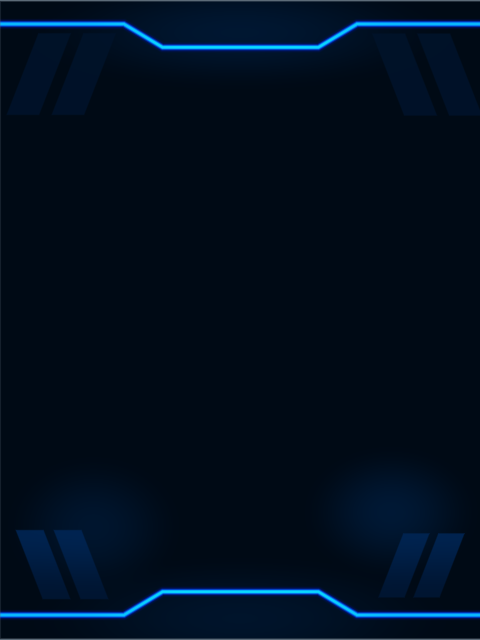
This background is drawn by a Shadertoy shader. Its source:

```glsl
// A dark navy frame: two glowing cyan rails with a stepped middle, slanted
// translucent panels in the corners and soft blue pools of light.
// Built from segment distances, sheared boxes and elliptical falloffs.

#define HEIGHT 1.33333
#define SLANT 0.39
#define RAIL_CENTER 0.501
#define RAIL_STEP 0.0486
#define CORE_WIDTH 0.0052
#define HALO_WIDTH 0.0125
#define BASE_COLOR vec3(0.0, 0.038, 0.083)
#define GLOW_COLOR vec3(0.0, 0.060, 0.130)
#define CORE_COLOR vec3(0.04, 0.80, 1.0)
#define BLUE_COLOR vec3(0.01, 0.30, 0.90)
#define HALO_COLOR vec3(0.0, 0.06, 0.48)
#define RIM_COLOR vec3(0.36, 0.42, 0.47)

float segmentDistance(vec2 p, vec2 a, vec2 b) {
    vec2 d = b - a;
    return length(p - a - d * clamp(dot(p - a, d) / dot(d, d), 0.0, 1.0));
}

// Distance to a rail at the given inset; depth is measured from its canvas edge.
float railDistance(float x, float depth, float inset) {
    vec2 q = vec2(abs(x - RAIL_CENTER), depth - inset);
    vec2 inner = vec2(0.1623, RAIL_STEP);
    vec2 outer = vec2(0.2430, 0.0);
    float d = segmentDistance(q, vec2(0.0, RAIL_STEP), inner);
    d = min(d, segmentDistance(q, inner, outer));
    return min(d, segmentDistance(q, outer, vec2(0.7, 0.0)));
}

// Coverage of two equal sheared bars placed either side of a center.
float panelPair(vec2 p, vec2 center, vec2 halfSize, float pitch, float slant, float soft) {
    vec2 q = p - center;
    q.x -= slant * q.y;
    float cover = 0.0;
    for (int i = 0; i < 2; i++) {
        vec2 d = abs(q - vec2((float(i) - 0.5) * pitch, 0.0)) - halfSize;
        cover = max(cover, 1.0 - smoothstep(-soft, soft, max(d.x, d.y)));
    }
    return cover;
}

// Elliptical light that reaches zero at its radius.
float pool(vec2 p, vec2 center, vec2 radius) {
    vec2 q = (p - center) / radius;
    float f = max(1.0 - dot(q, q), 0.0);
    return f * f;
}

void mainImage(out vec4 fragColor, in vec2 fragCoord) {
    vec2 p = fragCoord / iResolution.xy * vec2(1.0, HEIGHT);
    float pixel = 1.0 / iResolution.x;
    float top = HEIGHT - p.y;

    // Background light
    float light = 0.85 * pool(p, vec2(0.50, 1.265), vec2(0.46, 0.125));
    light += 0.65 * pool(p, vec2(0.50, 0.045), vec2(0.46, 0.135));
    light += 0.75 * pool(p, vec2(0.195, 0.235), vec2(0.19, 0.155));
    light += 0.95 * pool(p, vec2(0.815, 0.265), vec2(0.19, 0.145));
    vec3 color = BASE_COLOR + GLOW_COLOR * light;

    // Corner panels, the lower ones brighter toward their tops
    float upper = panelPair(p, vec2(0.1276, 1.179), vec2(0.0339, 0.0851), 0.0938, SLANT, pixel);
    upper += panelPair(p, vec2(0.8898, 1.178), vec2(0.0343, 0.0855), 0.0938, -SLANT, pixel);
    float lower = panelPair(p, vec2(0.1293, 0.1571), vec2(0.0290, 0.0720), 0.0790, -SLANT, pixel);
    lower += panelPair(p, vec2(0.8780, 0.1554), vec2(0.0273, 0.0668), 0.0730, SLANT, pixel);
    float rise = smoothstep(0.08, 0.23, p.y);
    vec3 lowerColor = mix(vec3(0.0, 0.085, 0.20), vec3(0.0, 0.145, 0.33), rise);
    color = mix(color, vec3(0.0, 0.072, 0.163), upper * 0.9);
    color = mix(color, lowerColor, lower * 0.9);

    // Rails: wide halo, blue body, cyan core
    float d = min(railDistance(p.x, top, 0.0500), railDistance(p.x, p.y, 0.0520));
    float middle = 1.0 - smoothstep(0.10, 0.34, abs(p.x - RAIL_CENTER));
    vec3 core = mix(CORE_COLOR - vec3(0.0, 0.08, 0.0), CORE_COLOR + vec3(0.0, 0.06, 0.0), middle);
    color = mix(color, HALO_COLOR, 0.9 * (1.0 - smoothstep(0.003, HALO_WIDTH, d)));
    color = mix(color, BLUE_COLOR, 1.0 - smoothstep(0.003, 0.0078, d));
    color = mix(color, core, 1.0 - smoothstep(0.001, CORE_WIDTH, d));

    // Thin pale rim on the canvas border
    float rim = 1.0 - smoothstep(0.0012, 0.0045, min(top, p.y));
    float side = 1.0 - smoothstep(0.0005, 0.0035, p.x);
    color = mix(color, RIM_COLOR, max(rim, 0.25 * side));

    fragColor = vec4(color, 1.0);
}
```
